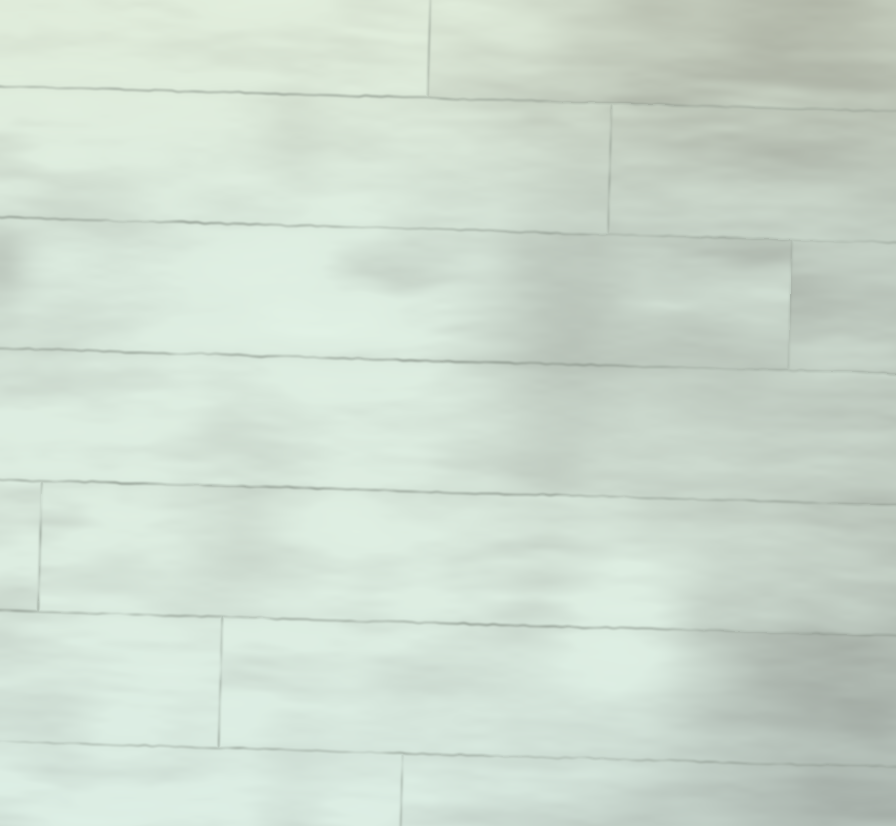
A WebGL 1 fragment shader for this texture:

```glsl
precision highp float;
// Pale, slightly tilted floor planks under soft uneven daylight.
// Rows are cut by a staggered end joint; stretched noise gives the grain,
// broad gradients and soft spots give the light. Units: canvas height = 1.

uniform vec2 u_resolution;

#define TILT 0.028          // slope of the rows
#define PLANK_HEIGHT 0.1588
#define PLANK_LENGTH 1.346
#define ROW_START 0.1017    // height of the lowest seam at the left edge
#define JOINT_START 0.262   // end joint of row zero
#define JOINT_STEP 0.223    // stagger of the joint per row
#define SEAM_SOFTNESS 0.0015
#define JOINT_SOFTNESS 0.0013
#define GRAIN 0.52
#define SHADE_COLOR vec3(0.645, 0.675, 0.640)
#define LIGHT_COLOR vec3(0.905, 0.972, 0.922)
#define SEAM_COLOR vec3(0.50, 0.54, 0.50)

float hash(vec2 p) {
  return fract(sin(dot(p, vec2(127.1, 311.7))) * 43758.5453);
}

float noise(vec2 p) {
  vec2 i = floor(p);
  vec2 f = fract(p);
  f = f * f * (3.0 - 2.0 * f);
  return mix(mix(hash(i), hash(i + vec2(1.0, 0.0)), f.x),
             mix(hash(i + vec2(0.0, 1.0)), hash(i + vec2(1.0, 1.0)), f.x), f.y);
}

// Layered streaks running along the plank, centred on zero.
float woodGrain(vec2 p) {
  p.y += 0.020 * (noise(p * vec2(5.0, 9.0)) - 0.5);
  p.y += 0.006 * (noise(p * vec2(16.0, 24.0) + 8.0) - 0.5);
  vec2 scale = vec2(4.0, 25.0);
  float sum = 0.0;
  float amplitude = 0.5;
  for (int i = 0; i < 3; i++) {
    sum += amplitude * (noise(p * scale) - 0.5);
    scale *= vec2(2.2, 2.0);
    amplitude *= 0.66;
  }
  return sum;
}

// Soft elliptical spot of light or shade.
float spot(vec2 p, vec2 center, vec2 radius) {
  vec2 d = (p - center) / radius;
  return exp(-dot(d, d));
}

// Daylight: bright on the left, dimmer on the right, with soft shadows.
float daylight(vec2 p) {
  float light = 0.80 - 0.38 * smoothstep(0.30, 1.08, p.x);
  light -= 0.22 * spot(p, vec2(0.67, 0.56), vec2(0.07, 0.20));
  light -= 0.30 * spot(p, vec2(1.02, 0.16), vec2(0.19, 0.16));
  light -= 0.24 * spot(p, vec2(0.84, 0.95), vec2(0.18, 0.13));
  light -= 0.24 * spot(p, vec2(0.29, 0.38), vec2(0.07, 0.12));
  light -= 0.28 * spot(p, vec2(0.00, 0.68), vec2(0.03, 0.06));
  light += 0.28 * spot(p, vec2(0.75, 0.25), vec2(0.08, 0.12));
  light += 0.16 * spot(p, vec2(0.34, 0.64), vec2(0.20, 0.12));
  light += 0.18 * (noise(p * vec2(6.0, 7.0) + 4.0) - 0.5);
  light += 0.16 * (noise(p * vec2(14.0, 16.0) + 9.0) - 0.5);
  return light;
}

// Soft groove at distance d, never narrower than the pixel filter.
float groove(float d, float softness, float pixel) {
  return exp(-d * d / (2.0 * softness * softness + 0.3 * pixel * pixel));
}

void main() {
  float pixel = 1.0 / u_resolution.y;
  vec2 p = gl_FragCoord.xy * pixel;
  vec2 q = vec2(p.x - TILT * p.y, p.y + TILT * p.x);

  // Plank layout, with slightly ragged seams
  float seamIndex = floor((q.y - ROW_START) / PLANK_HEIGHT + 0.5);
  float waver = 0.0014 * (noise(vec2(q.x * 30.0, seamIndex * 9.0)) - 0.5)
              + 0.0014 * (noise(vec2(q.x * 110.0, seamIndex * 7.0)) - 0.5);
  float rowPosition = (q.y + waver - ROW_START) / PLANK_HEIGHT;
  float row = floor(rowPosition);
  float along = (q.x - JOINT_START + JOINT_STEP * row) / PLANK_LENGTH;
  vec2 plank = vec2(floor(along), row);
  float seamDistance = abs(fract(rowPosition + 0.5) - 0.5) * PLANK_HEIGHT;
  float jointDistance = abs(fract(along + 0.5) - 0.5) * PLANK_LENGTH;

  // Light, plank variation and grain
  float patchiness = mix(0.25, 1.45, noise(q * vec2(4.5, 10.0) + 21.0));
  float tone = daylight(p) + 0.06 * (hash(plank + 3.7) - 0.5);
  tone += GRAIN * patchiness * woodGrain(q + 37.0 * hash(plank));
  tone += 0.04 * (noise(q * vec2(50.0, 160.0)) - 0.5);
  tone -= 0.12 * max(tone - 0.85, 0.0) / 0.15;
  vec3 color = mix(SHADE_COLOR, LIGHT_COLOR, clamp(tone, 0.0, 1.0));

  // Warm at the top, cool at the bottom
  float warmth = smoothstep(0.65, 1.0, p.y) - 0.5 * smoothstep(0.4, 0.0, p.y);
  color += warmth * vec3(0.010, -0.003, -0.022);

  // Seams and end joints of uneven, broken strength, fainter to the right
  float fade = 1.0 - 0.35 * smoothstep(0.35, 1.08, p.x);
  float wear = 0.6 * noise(vec2(q.x * 14.0, seamIndex * 5.3))
             + 0.4 * noise(vec2(q.x * 70.0, seamIndex * 3.1));
  float seam = groove(seamDistance, SEAM_SOFTNESS, pixel) * mix(0.08, 0.66, wear);
  float jointWear = mix(0.08, 0.46, noise(vec2(row * 7.1, q.y * 45.0)));
  float joint = groove(jointDistance, JOINT_SOFTNESS, pixel) * jointWear;
  float halo = 0.06 * exp(-seamDistance / 0.005);
  color = mix(color, SEAM_COLOR, fade * max(max(seam, joint), halo));

  gl_FragColor = vec4(color, 1.0);
}
```
